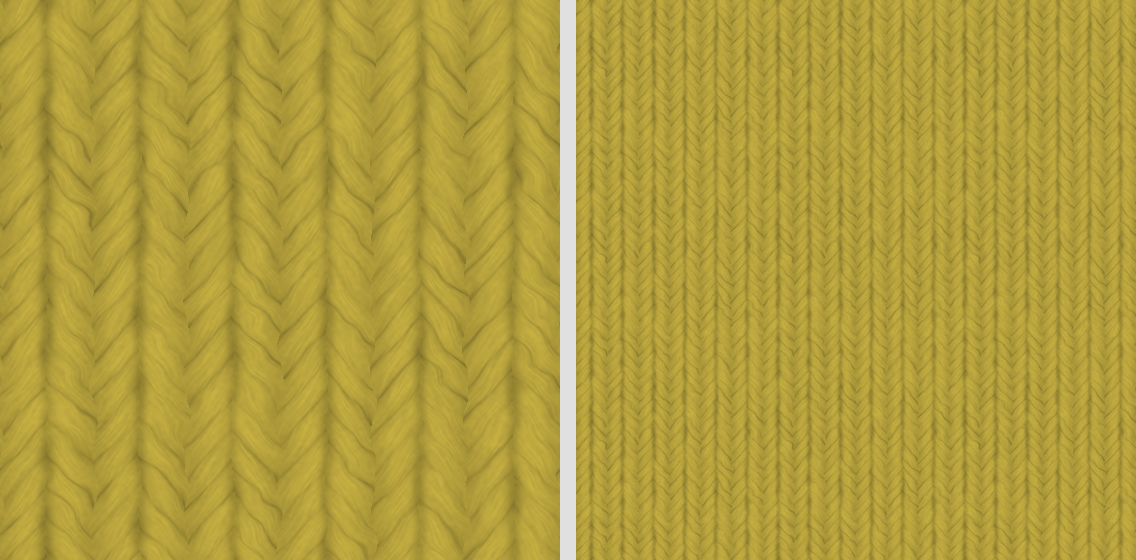
Left: one tile. Right: repeated 3 by 3.
Reproduce this texture procedurally as a Shadertoy shader.

```glsl
#define COLUMNS 6.0
#define ROWS 16.0
#define SLOPE 1.45
#define ZIGZAG 0.03
#define WOBBLE 0.26
#define CREASE_WIDTH 0.06
#define GROOVE_WIDTH 0.15
#define FIBRE 0.24
#define FUZZ 0.10
#define LIGHT_WOOL vec3(0.755, 0.670, 0.250)
#define DARK_WOOL vec3(0.475, 0.420, 0.155)

const float TAU = 6.2831853;

float hash(vec2 p) {
    return fract(sin(dot(p, vec2(127.1, 311.7))) * 43758.5453);
}

// Value noise that wraps after a whole number of cells
float wrapNoise(vec2 p, vec2 period) {
    vec2 cell = floor(p);
    vec2 f = fract(p);
    f = f * f * (3.0 - 2.0 * f);
    vec2 lo = mod(cell, period);
    vec2 hi = mod(cell + 1.0, period);
    return mix(mix(hash(lo), hash(vec2(hi.x, lo.y)), f.x),
               mix(hash(vec2(lo.x, hi.y)), hash(hi), f.x), f.y);
}

float bell(float x, float width) {
    x /= width;
    return exp(-x * x);
}

void mainImage(out vec4 fragColor, in vec2 fragCoord) {
    vec2 uv = fragCoord / iResolution.xy;

    // Columns of V stitches, each centred on a wandering valley
    vec2 warpGrid = vec2(COLUMNS * 4.0, ROWS * 2.0);
    float warp = wrapNoise(uv * warpGrid, warpGrid) - 0.5;
    float u = uv.x * COLUMNS + 0.05 * warp;
    float column = mod(floor(u + 0.5), COLUMNS);
    float side = fract(u + 0.5) - 0.5;
    float sway = sin(TAU * (uv.y * ROWS * 0.5 + hash(vec2(column, 3.0))));
    side += ZIGZAG * sway * (1.0 - 2.0 * abs(side));
    float across = 2.0 * abs(side);
    float strand = column * 2.0 + step(0.0, side);

    // Slanted stitches, unevenly spaced along each strand
    float along = uv.y * ROWS - SLOPE * across + hash(vec2(strand, 7.0));
    float uneven = wrapNoise(vec2(strand * 5.0, along * 0.5),
                             vec2(997.0, ROWS * 0.5)) - 0.5;
    float v = along + 2.0 * WOBBLE * uneven + WOBBLE * warp;
    float edge = abs(fract(v + 0.5) - 0.5);
    float edgeId = mod(floor(v + 0.5), ROWS);
    float stitchId = mod(floor(v), ROWS);

    // Fine fibres along the yarn, steeper than the stitch edges
    float twist = along - 0.45 * across + 0.3 * warp;
    vec2 fibreGrid = vec2(997.0, ROWS * 11.0);
    float fibre = wrapNoise(vec2(across * 5.0 + strand * 9.0, twist * 11.0),
                            fibreGrid) - 0.5;
    vec2 fuzzGrid = vec2(150.0);
    float fuzz = wrapNoise(uv * fuzzGrid, fuzzGrid) - 0.5;
    float tone = hash(vec2(strand + 40.0, stitchId)) - 0.5;

    // Broken sharp creases over a softer hollow between stitches
    float depth = mix(0.4, 1.2, hash(vec2(strand, edgeId)));
    float broken = wrapNoise(vec2(across * 4.0 + strand * 11.0, edgeId + 0.5),
                             vec2(997.0, ROWS));
    float fade = mix(1.0, 0.6, across) * depth;
    float crease = bell(edge + 0.03 * fibre, CREASE_WIDTH)
                 * fade * (0.4 + 0.9 * broken);
    float hollow = bell(edge, 0.2) * fade;

    // Grooves between columns with dark knots, and valley shade
    vec2 knotGrid = vec2(997.0, ROWS);
    float knot = wrapNoise(vec2(floor(u) + 20.0, uv.y * ROWS), knotGrid);
    float groove = bell(1.0 - across, GROOVE_WIDTH * (0.8 + 0.4 * knot))
                 * (0.5 + 0.6 * knot + 0.7 * fibre);
    float valley = smoothstep(0.55, 0.0, across);

    float shade = 0.97 - 0.58 * groove - 0.27 * crease - 0.18 * hollow
                - 0.25 * valley + FIBRE * fibre * (1.0 - 0.4 * valley)
                + FUZZ * fuzz + 0.06 * tone;
    vec3 color = mix(DARK_WOOL, LIGHT_WOOL, clamp(shade, 0.0, 1.08));
    fragColor = vec4(color, 1.0);
}
```
